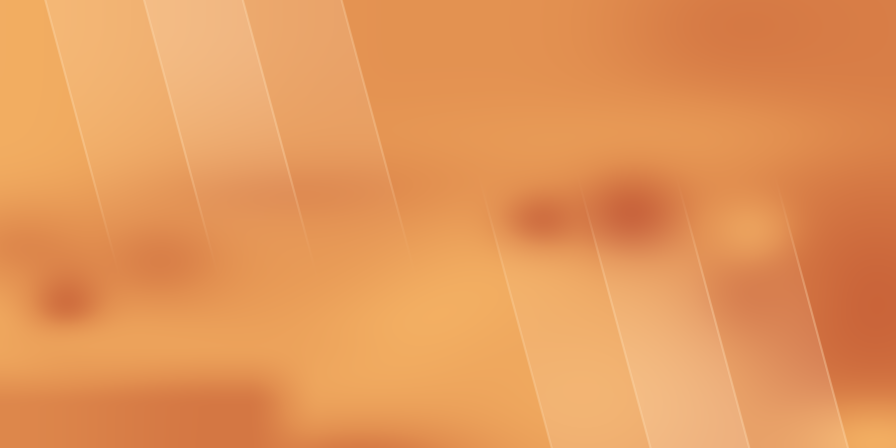
Write a Shadertoy shader that draws this background.

```glsl
// Soft amber and rust haze crossed by two sets of slanted glass panes.
// Gaussian stains blend a single warmth value, which a palette turns into
// colour; one pane function is drawn twice, the second time turned half round.

// Pull the warmth towards a tone inside a soft ellipse
void stain(inout float warmth, vec2 p, vec2 centre, vec2 radius, float tone) {
    vec2 q = (p - centre) / radius;
    warmth = mix(warmth, tone, exp(-dot(q, q)));
}

vec3 palette(float warmth) {
    vec3 light = vec3(0.965, 0.710, 0.400);
    vec3 amber = vec3(0.885, 0.560, 0.312);
    vec3 rust = vec3(0.775, 0.365, 0.210);
    return warmth < 0.5 ? mix(light, amber, warmth * 2.0)
                        : mix(amber, rust, warmth * 2.0 - 1.0);
}

float hazeWarmth(vec2 p) {
    float warmth = mix(0.1, 0.46, smoothstep(0.0, 0.9, p.x))
                 + 0.2 * smoothstep(1.1, 2.0, p.x);

    // Upper field
    stain(warmth, p, vec2(1.67, 0.94), vec2(0.26, 0.15), 0.72);
    stain(warmth, p, vec2(1.30, 0.69), vec2(0.60, 0.09), 0.37);

    // Dusky band on the left
    stain(warmth, p, vec2(0.70, 0.57), vec2(0.36, 0.08), 0.60);
    stain(warmth, p, vec2(0.05, 0.45), vec2(0.20, 0.11), 0.56);
    stain(warmth, p, vec2(0.36, 0.42), vec2(0.18, 0.12), 0.66);
    stain(warmth, p, vec2(0.15, 0.32), vec2(0.09, 0.09), 0.84);

    // Bright drift rising to the right
    vec2 sheared = vec2(p.x, p.y - 0.35 * (p.x - 1.0));
    stain(warmth, sheared, vec2(1.00, 0.29), vec2(0.42, 0.20), 0.05);
    stain(warmth, p, vec2(1.30, 0.14), vec2(0.34, 0.28), 0.15);
    stain(warmth, p, vec2(0.30, 0.225), vec2(0.42, 0.055), 0.25);

    // Lower left bank
    float bank = smoothstep(0.23, 0.09, p.y) * smoothstep(0.72, 0.55, p.x);
    warmth = mix(warmth, 0.58 + 0.16 * smoothstep(0.0, 0.5, p.x), bank);
    stain(warmth, p, vec2(0.80, -0.03), vec2(0.25, 0.08), 0.75);

    // Rust clouds on the right
    stain(warmth, p, vec2(1.95, 0.32), vec2(0.24, 0.25), 0.93);
    stain(warmth, p, vec2(1.70, 0.34), vec2(0.13, 0.10), 0.78);
    stain(warmth, p, vec2(1.21, 0.51), vec2(0.10, 0.07), 0.83);
    stain(warmth, p, vec2(1.41, 0.52), vec2(0.13, 0.10), 0.98);
    stain(warmth, p, vec2(1.67, 0.49), vec2(0.09, 0.07), 0.30);
    stain(warmth, p, vec2(1.96, 0.01), vec2(0.20, 0.09), 0.10);
    return warmth;
}

// Three panes and four bright edges hanging from the upper left
vec3 addPanes(vec3 colour, vec2 p) {
    float depth = 1.0 - p.y;
    float across = (p.x - 0.268 * depth - 0.101) / 0.2205;
    float aa = 1.0 / (iResolution.y * 0.2205);
    float fill = 0.0;
    float edge = 0.0;
    for (int i = 0; i < 4; i++) {
        float d = across - float(i);
        float inside = smoothstep(-aa, aa, d) * smoothstep(aa, -aa, d - 1.0);
        float opacity = i == 1 ? 0.36 : 0.19;
        if (i < 3) fill += inside * opacity;
        edge += smoothstep(0.008 + aa, 0.004, abs(d)) * (i == 3 ? 0.28 : 0.34);
    }
    fill *= 1.0 - smoothstep(0.05, 0.65, depth);
    edge *= 1.0 - smoothstep(0.30, 0.63, depth);
    colour = mix(colour, vec3(1.0, 0.90, 0.80), fill);
    return mix(colour, vec3(1.0, 0.88, 0.72), edge);
}

void mainImage(out vec4 fragColor, in vec2 fragCoord) {
    vec2 size = vec2(iResolution.x / iResolution.y, 1.0);
    vec2 p = fragCoord / iResolution.y;
    vec3 colour = palette(hazeWarmth(p * vec2(2.0 / size.x, 1.0)));
    colour = addPanes(colour, p);
    colour = addPanes(colour, size - p - vec2(0.006, 0.0));
    fragColor = vec4(colour, 1.0);
}
```
